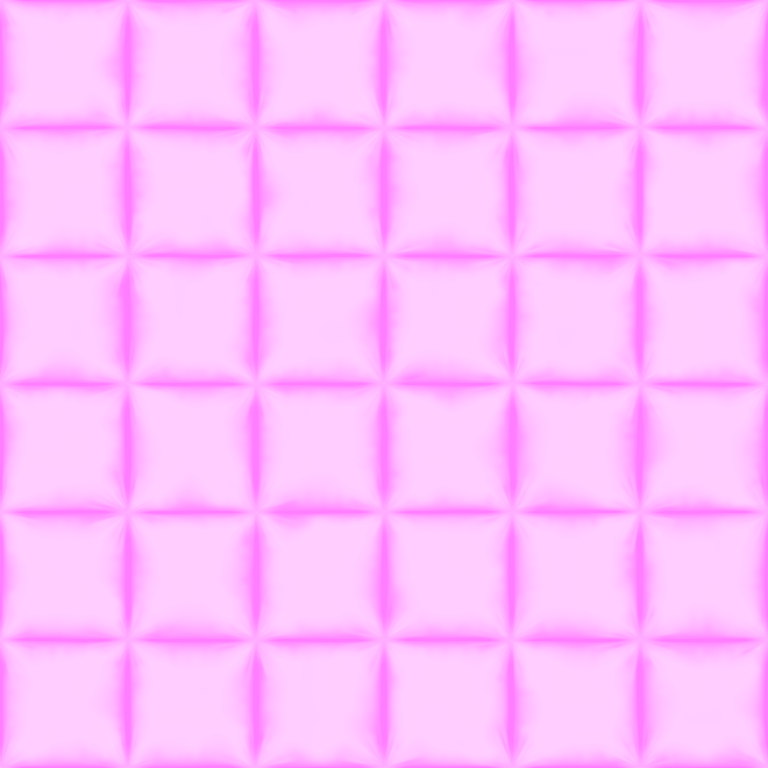
Reproduce this texture procedurally as a WebGL 2 fragment shader.

```glsl
#version 300 es
precision highp float;
// Quilted pink satin: a 6 by 6 grid of puffy square pillows with soft, creased seams.
#define REPEATS 6.0
#define SEAM_DEPTH 0.066
#define SEAM_BAND 0.018
#define WAVER 0.010
#define RAGGED 0.075
#define FOLDS 0.55
#define GLINT 0.16
#define PALE vec3(1.0, 0.805, 1.0)
#define DEEP vec3(1.0, 0.49, 1.0)
uniform vec2 u_resolution;
out vec4 fragColor;

float hash(vec2 p) {
  vec3 h = fract(p.xyx * vec3(0.1031, 0.1030, 0.0973));
  h += dot(h, h.yzx + 33.33);
  return fract((h.x + h.y) * h.z);
}

// Value noise whose lattice wraps after the given period.
float noise(vec2 p, float period) {
  vec2 i = floor(p), f = fract(p);
  f = f * f * (3.0 - 2.0 * f);
  vec2 a = mod(i, period), b = mod(i + 1.0, period);
  return mix(mix(hash(a), hash(vec2(b.x, a.y)), f.x),
             mix(hash(vec2(a.x, b.y)), hash(b), f.x), f.y);
}

// Noise private to one pillow edge or corner, so it never has to wrap.
float seeded(vec2 p, float seed) {
  return noise(p + vec2(seed * 17.0, seed * 29.0), 8192.0);
}

// Shade falling off from one edge: d is the distance to it, t the place along it.
float edgeShade(float d, float t, float band, float width, float seed) {
  float middle = 4.0 * t * (1.0 - t);
  float swell = 0.45 + 1.1 * seeded(vec2(t * 4.0, 0.5), seed);
  float wisps = 0.6 * seeded(vec2(t * 6.0, d * 7.0), seed + 3.0)
              + 0.4 * seeded(vec2(t * 17.0, d * 11.0), seed + 5.0);
  float ragged = d + RAGGED * (wisps - 0.5) * smoothstep(0.01, 0.11, d);
  float depth = SEAM_DEPTH * width * swell * mix(0.55, 1.15, middle);
  float fall = exp(-max(ragged - band * middle, 0.0) / depth);
  float crossing = smoothstep(0.0, 0.22, min(t, 1.0 - t));
  return max(fall - 0.06, 0.0) / 0.94 * mix(0.5, 1.0, crossing);
}

// Overlap of two shades, only slightly darker than the stronger one.
float joinShades(float a, float b) {
  return mix(max(a, b), a + b - a * b, 0.4);
}

void main() {
  vec2 uv = gl_FragCoord.xy / u_resolution;
  vec2 p = uv * REPEATS;

  // Let the seams waver a little.
  p += WAVER * (vec2(noise(p * 3.0, REPEATS * 3.0),
                     noise(p * 3.0 + 7.0, REPEATS * 3.0)) - 0.5);
  vec2 cell = mod(floor(p), REPEATS);
  vec2 f = fract(p);
  float seed = 1.0 + 8.0 * (cell.x + REPEATS * cell.y);

  // Four edges of the pillow.
  float left = edgeShade(f.x, f.y, SEAM_BAND, 1.0, seed);
  float right = edgeShade(1.0 - f.x, f.y, SEAM_BAND, 1.0, seed + 1.0);
  float bottom = edgeShade(f.y, f.x, 0.005, 1.05, seed + 2.0);
  float top = edgeShade(1.0 - f.y, f.x, 0.005, 0.9, seed + 4.0);
  float shade = joinShades(max(left, right), max(bottom, top));

  // Folds fanning out of the nearest corner.
  vec2 q = min(f, 1.0 - f);
  vec2 corner = step(0.5, f);
  float r = length(q);
  float angle = atan(q.y, q.x + 1e-5);
  float fold = seeded(vec2(angle * 8.0, r * 4.0), seed + 300.0 + corner.x + 2.0 * corner.y);
  float reach = smoothstep(0.02, 0.09, r) * smoothstep(0.46, 0.14, r);
  float inside = smoothstep(0.005, 0.05, min(q.x, q.y));
  shade *= 1.0 + FOLDS * (2.0 * fold - 1.0) * reach * inside;
  float nearEdge = exp(-min(q.x, q.y) / 0.07);
  shade -= GLINT * smoothstep(0.68, 0.92, fold) * reach * inside * nearEdge;

  // Thread lines: dark along the rows, pale where seams cross.
  float thread = exp(-pow(q.y / 0.009, 2.0));
  float crossThread = exp(-pow(q.x / 0.008, 2.0));
  shade += 0.08 * thread * smoothstep(0.05, 0.25, q.x);
  shade -= 0.14 * thread * smoothstep(0.16, 0.02, q.x);
  shade -= 0.12 * crossThread * smoothstep(0.12, 0.02, q.y);

  // Barely visible rumples across the cloth.
  shade += 0.025 * (noise(uv * 30.0, 30.0) - 0.5);
  fragColor = vec4(mix(PALE, DEEP, clamp(shade, -0.16, 1.0)), 1.0);
}
```
